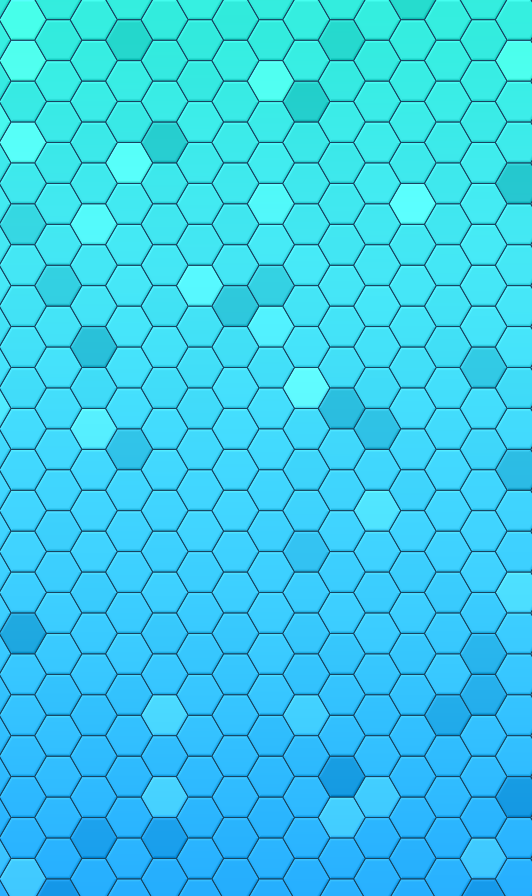
Reproduce this pattern procedurally as a Shadertoy shader.

```glsl
// Bevelled honeycomb tiles over an aqua to blue gradient, with scattered light and dark cells
#define ROWS 21.9
#define ORIGIN vec2(0.559, 0.417)
#define LINE_HALF 0.015
#define BEVEL 0.07
#define BRIGHT_SHARE 0.08
#define DARK_SHARE 0.07
#define TOP_COLOR vec3(0.20, 0.93, 0.87)
#define UPPER_COLOR vec3(0.27, 0.91, 0.96)
#define LOWER_COLOR vec3(0.25, 0.83, 1.0)
#define BASE_COLOR vec3(0.14, 0.67, 1.0)
#define LINE_COLOR vec3(0.09, 0.27, 0.38)
#define LIGHT_DIR vec2(-0.35, 0.94)

const vec2 LATTICE = vec2(1.7320508, 1.0);

float hash(vec2 cell) {
    return fract(sin(dot(cell, vec2(127.1, 311.7))) * 43758.55);
}

// Nearest centre among two interleaved rectangular lattices
vec2 hexCenter(vec2 p) {
    vec2 a = round(p / LATTICE) * LATTICE;
    vec2 b = (floor(p / LATTICE) + 0.5) * LATTICE;
    return distance(p, a) < distance(p, b) ? a : b;
}

// xy: normal of the closest side, z: distance to that side
vec3 hexSide(vec2 p) {
    vec2 slant = vec2(0.8660254, 0.5);
    float flatDist = abs(p.y);
    float slantDist = dot(abs(p), slant);
    vec2 normal = flatDist > slantDist ? vec2(0.0, 1.0) : slant;
    return vec3(normal * sign(p), 0.5 - max(flatDist, slantDist));
}

vec3 backdrop(float y) {
    vec3 c = mix(BASE_COLOR, LOWER_COLOR, smoothstep(-0.12, 0.48, y));
    c = mix(c, UPPER_COLOR, smoothstep(0.38, 0.76, y));
    return mix(c, TOP_COLOR, smoothstep(0.68, 1.02, y));
}

// Small tone shift everywhere, strong shift on a few cells
vec3 cellTint(vec2 id) {
    float pick = hash(id);
    float strength = mix(0.5, 1.0, hash(id + 17.3));
    vec3 tint = vec3(0.02) * (hash(id + 5.7) - 0.5);
    if (pick < BRIGHT_SHARE) tint += strength * vec3(0.11, 0.11, 0.06);
    else if (pick > 1.0 - DARK_SHARE) tint -= strength * vec3(0.10, 0.13, 0.12);
    return tint;
}

void mainImage(out vec4 fragColor, in vec2 fragCoord) {
    vec2 uv = fragCoord / iResolution.y;
    vec2 p = uv * ROWS - ORIGIN;
    float aa = ROWS / iResolution.y;

    vec2 center = hexCenter(p);
    vec2 id = round(center / LATTICE * 2.0);
    vec3 side = hexSide(p - center);

    vec3 color = backdrop(uv.y) + cellTint(id);

    // Bevel: lit upper sides, shaded lower sides
    float facing = dot(side.xy, LIGHT_DIR);
    float rim = 1.0 - smoothstep(LINE_HALF, LINE_HALF + BEVEL, side.z);
    color += rim * (facing > 0.0 ? 0.08 : 0.13) * facing;

    // Dark seam
    float seam = 1.0 - smoothstep(LINE_HALF - 0.5 * aa, LINE_HALF + 0.5 * aa, side.z);
    color = mix(color, LINE_COLOR, seam);

    fragColor = vec4(clamp(color, 0.0, 1.0), 1.0);
}
```
